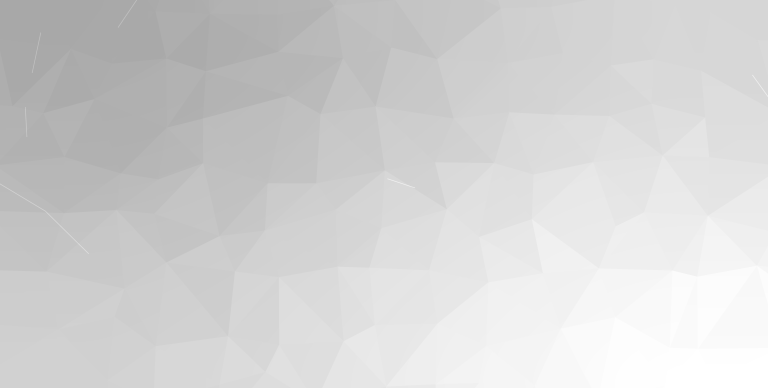
Write a Shadertoy shader that draws this background.

```glsl
// Pale grey low-poly mesh, dark at upper left and white at lower right, with a few hairlines.

const vec2 GRID = vec2(14.0, 7.0);      // mesh cells across the canvas
const float VERTEX_JITTER = 0.62;
const float FACET_CONTRAST = 0.026;
const float DARKEST = 0.66;

float hash(vec2 p) {
    return fract(sin(dot(p, vec2(127.1, 311.7))) * 43758.55);
}

// Smooth grey level beneath the mesh; uv has its origin at the lower left.
float toneAt(vec2 uv) {
    float across = smoothstep(0.1, 0.9, uv.x);
    float down = smoothstep(0.05, 0.99, 1.0 - uv.y);
    return DARKEST + 0.18 * across + 0.16 * down;
}

// Facets fade out towards the four corners.
float facetStrength(vec2 uv) {
    vec2 inset = min(uv, 1.0 - uv) / vec2(0.22, 0.17);
    return smoothstep(0.6, 1.2, max(inset.x, inset.y));
}

vec2 meshVertex(vec2 id) {
    vec2 offset = vec2(hash(id), hash(id + 41.3)) - 0.5;
    return id + VERTEX_JITTER * offset;
}

float cross2(vec2 a, vec2 b) {
    return a.x * b.y - a.y * b.x;
}

// Signed distance to the line a-b, positive on its left.
float leftOf(vec2 p, vec2 a, vec2 b) {
    return cross2(normalize(b - a), p - a);
}

// Adds one counter-clockwise facet: x = weighted shade, y = coverage.
vec2 facet(vec2 p, vec2 a, vec2 b, vec2 c, float pixel) {
    float inside = min(leftOf(p, a, b), min(leftOf(p, b, c), leftOf(p, c, a)));
    float coverage = clamp(inside / pixel + 0.5, 0.0, 1.0);
    vec2 center = (a + b + c) / (3.0 * GRID);
    float shade = mix(toneAt(p / GRID), toneAt(center), 0.75);
    shade += (hash(center * 17.0) - 0.5) * FACET_CONTRAST * facetStrength(center);
    return vec2(shade, 1.0) * coverage;
}

// Splits each jittered cell along its shorter diagonal.
vec2 cellFacets(vec2 p, vec2 id, float pixel) {
    vec2 a = meshVertex(id);
    vec2 b = meshVertex(id + vec2(1.0, 0.0));
    vec2 c = meshVertex(id + vec2(1.0, 1.0));
    vec2 d = meshVertex(id + vec2(0.0, 1.0));
    if (distance(a, c) < distance(b, d)) {
        return facet(p, a, b, c, pixel) + facet(p, a, c, d, pixel);
    }
    return facet(p, a, b, d, pixel) + facet(p, b, c, d, pixel);
}

float meshShade(vec2 p, float pixel) {
    vec2 sum = vec2(0.0);
    vec2 base = floor(p);
    for (int y = -1; y <= 1; y++) {
        for (int x = -1; x <= 1; x++) {
            sum += cellFacets(p, base + vec2(x, y), pixel);
        }
    }
    return sum.y > 0.001 ? sum.x / sum.y : toneAt(p / GRID);
}

float segmentDistance(vec2 p, vec2 a, vec2 b) {
    vec2 ab = b - a;
    float t = clamp(dot(p - a, ab) / dot(ab, ab), 0.0, 1.0);
    return length(p - a - ab * t);
}

// Thin light scratches, with end points as fractions of the canvas.
float hairlines(vec2 uv, vec2 aspect, float pixel) {
    vec4 lines[7] = vec4[7](
        vec4(0.178, 1.000, 0.154, 0.930), vec4(0.053, 0.915, 0.042, 0.813),
        vec4(0.033, 0.723, 0.035, 0.648), vec4(0.000, 0.526, 0.059, 0.456),
        vec4(0.059, 0.456, 0.115, 0.347), vec4(0.505, 0.539, 0.540, 0.516),
        vec4(0.980, 0.806, 1.000, 0.751));
    float light = 0.0;
    for (int i = 0; i < 7; i++) {
        float d = segmentDistance(uv * aspect, lines[i].xy * aspect, lines[i].zw * aspect);
        light = max(light, 1.0 - smoothstep(0.0, 0.0012 + pixel, d));
    }
    return light;
}

void mainImage(out vec4 fragColor, in vec2 fragCoord) {
    vec2 uv = fragCoord / iResolution.xy;
    vec2 aspect = vec2(iResolution.x / iResolution.y, 1.0);
    float shade = meshShade(uv * GRID, GRID.y / iResolution.y);
    shade += 0.07 * hairlines(uv, aspect, 0.5 / iResolution.y);
    fragColor = vec4(vec3(clamp(shade, 0.0, 1.0)), 1.0);
}
```
